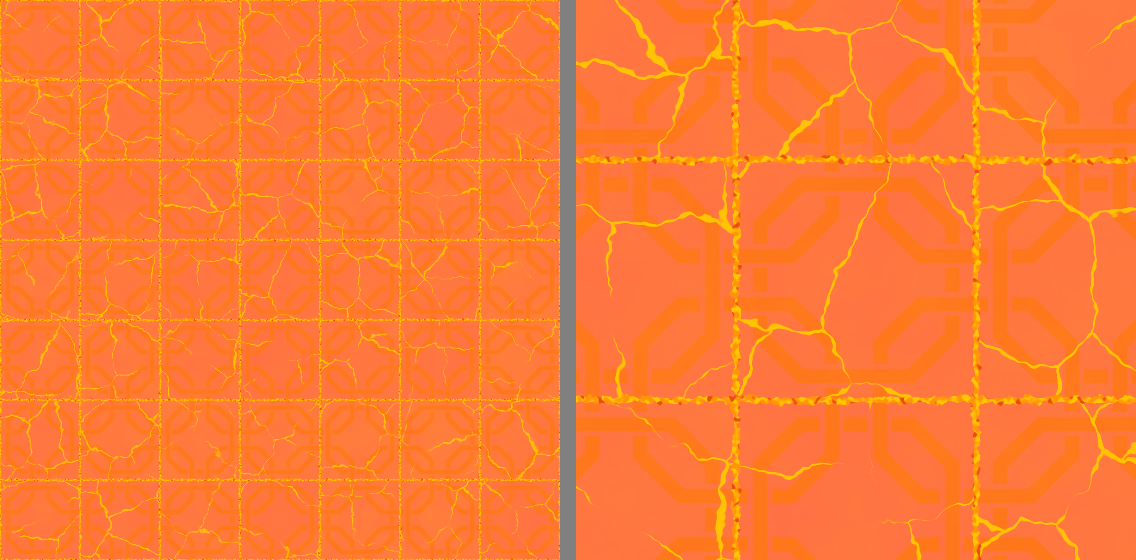
Left, the full canvas; right, a detail of the centre.
Give the GLSL for this pattern, as a Shadertoy shader.

```glsl
// Cracked orange tiles with interlaced octagon bands and speckled golden joints.

#define TILES 7.0          // repeats across and down
#define APOTHEM 0.40       // octagon centre to straight side
#define CHAMFER 0.63       // x + y along the cut corners
#define BAND_HALF 0.030    // half width of the bands
#define BAND_GAP 0.020     // gap where a band passes under
#define JOINT_HALF 0.013   // half width of the joints
#define CRACK_HALF 0.015   // widest crack half width
#define CRACK_CELLS 1.55   // crack cells per tile
#define CLAY vec3(1.0, 0.47, 0.25)
#define BAND vec3(1.0, 0.47, 0.10)
#define GOLD vec3(1.0, 0.78, 0.0)
#define RUST vec3(0.93, 0.30, 0.06)

vec2 hash2(vec2 p) {
    vec3 h = fract(p.xyx * vec3(0.1031, 0.1030, 0.0973));
    h += dot(h, h.yzx + 33.33);
    return fract((h.xx + h.yz) * h.zy);
}

float gradientNoise(vec2 p) {
    vec2 cell = floor(p), f = p - cell;
    vec2 u = f * f * f * (f * (f * 6.0 - 15.0) + 10.0);
    vec2 k = vec2(1.0, 0.0);
    float a = dot(hash2(cell) * 2.0 - 1.0, f);
    float b = dot(hash2(cell + k.xy) * 2.0 - 1.0, f - k.xy);
    float c = dot(hash2(cell + k.yx) * 2.0 - 1.0, f - k.yx);
    float d = dot(hash2(cell + k.xx) * 2.0 - 1.0, f - k.xx);
    return mix(mix(a, b, u.x), mix(c, d, u.x), u.y);
}

float fbm(vec2 p) {
    float sum = 0.0, amp = 0.6;
    for (int i = 0; i < 4; i++) {
        sum += amp * gradientNoise(p);
        p = mat2(1.6, 1.2, -1.2, 1.6) * p + 7.3;
        amp *= 0.5;
    }
    return sum;
}

// Distance to the nearest border between Voronoi cells
float cellBorder(vec2 p) {
    vec2 cell = floor(p), f = p - cell, nearest = vec2(0.0);
    float best = 9.0, border = 9.0;
    for (int i = 0; i < 9; i++) {
        vec2 o = vec2(i % 3 - 1, i / 3 - 1);
        vec2 r = o + hash2(cell + o) - f;
        if (dot(r, r) < best) { best = dot(r, r); nearest = r; }
    }
    for (int i = 0; i < 25; i++) {
        vec2 o = vec2(i % 5 - 2, i / 5 - 2);
        vec2 r = o + hash2(cell + o) - f, side = r - nearest;
        if (dot(side, side) > 1e-4)
            border = min(border, dot(0.5 * (r + nearest), normalize(side)));
    }
    return border;
}

// Unsigned distance to an octagon outline, in folded coordinates
float octagon(vec2 q) {
    return abs(max(max(q.x, q.y) - APOTHEM, (q.x + q.y - CHAMFER) * 0.7071));
}

// Antialiased coverage of a signed distance in tile units
float fill(float d) {
    return clamp(0.5 - d * iResolution.y / TILES, 0.0, 1.0);
}

// Octagons on tile centres and corners, woven over and under
float weave(vec2 q, bool verticalOver) {
    float centre = octagon(q), corner = octagon(0.5 - q);
    bool centreOver = (q.x > q.y) == verticalOver;
    float over = centreOver ? centre : corner;
    float under = centreOver ? corner : centre;
    float hidden = fill(over - BAND_HALF - BAND_GAP);
    return max(fill(over - BAND_HALF), fill(under - BAND_HALF) * (1.0 - hidden));
}

// Jagged cracks of uneven width, different in each tile
float cracks(vec2 f, vec2 tile) {
    vec2 seed = hash2(tile + 3.7);
    vec2 p = f * CRACK_CELLS + floor(seed * 60.0) + seed.yx;
    vec2 warp = vec2(fbm(p * 2.6), fbm(p * 2.6 + 19.1));
    float d = cellBorder(p + 0.24 * warp) / CRACK_CELLS;
    float amount = mix(0.15, 0.65, hash2(tile + 8.3).x);
    float thickness = clamp(amount + 1.3 * gradientNoise(p * 1.7 + 31.0), 0.0, 1.0);
    thickness *= 0.75 + 0.9 * gradientNoise(p * 14.0);
    return fill(d - CRACK_HALF * thickness) * smoothstep(0.02, 0.25, thickness);
}

void mainImage(out vec4 fragColor, in vec2 fragCoord) {
    vec2 p = fragCoord / iResolution.y * TILES;
    vec2 tile = floor(p), f = p - tile;
    vec2 q = abs(f - 0.5);

    // Clay with soft mottling and a tone per tile
    float tone = hash2(tile + 0.5).x - 0.5;
    float mottle = fbm(p * 2.3) + 0.35 * fbm(p * 9.0);
    vec3 color = CLAY + vec3(0.0, 0.03, -0.02) * (tone + 1.3 * mottle);

    // Woven bands
    bool verticalOver = mod(tile.x + tile.y, 2.0) > 0.5;
    color = mix(color, BAND + vec3(0.0, 0.02, 0.03) * mottle, 0.92 * weave(q, verticalOver));

    // Cracks
    color = mix(color, GOLD, 0.95 * cracks(f, tile));

    // Ragged joints with gold and rust specks
    float edge = 0.5 - max(q.x, q.y);
    float ragged = 0.022 * gradientNoise(p * 23.0) + 0.014 * gradientNoise(p * 55.0);
    float speck = gradientNoise(p * 38.0 + 5.0);
    vec3 joint = mix(vec3(1.0, 0.58, 0.04), GOLD, smoothstep(-0.15, 0.2, speck));
    joint = mix(joint, RUST, smoothstep(0.15, 0.35, gradientNoise(p * 31.0 + 71.0)));
    color = mix(color, joint, fill(edge - JOINT_HALF + ragged));

    fragColor = vec4(color, 1.0);
}
```
